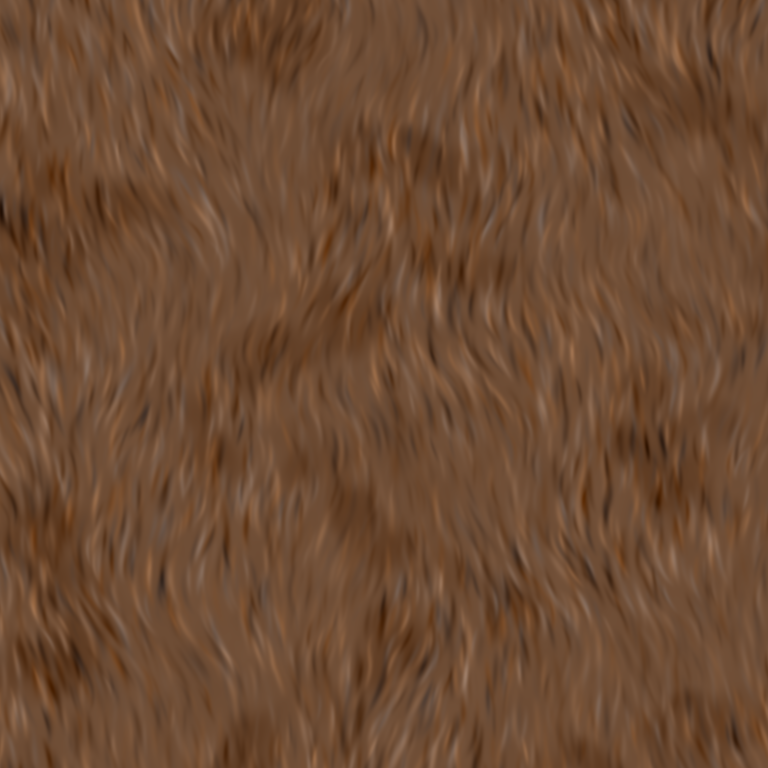
Write a three.js fragment shader that draws this texture.

```glsl
// Short brown animal fur: soft overlapping strands with darker, warmer patches.
varying vec2 vUv;

#define BASE_BROWN vec3(0.437, 0.306, 0.212)
#define DARK_BROWN vec3(0.360, 0.222, 0.122)
#define STRAND_TINT vec3(1.0, 0.93, 0.88)
#define WARM_TINT vec3(0.030, 0.002, -0.024)
#define STRAND_CONTRAST 0.088
#define STRAND_LENGTH 0.045
#define STRAND_WIDTH 0.0046
#define LEAN_AMOUNT 0.48
#define LEAN_JITTER 0.36
#define PATCH_SCALE 13.0
#define CELL vec2(0.036, 0.050)
#define LAYERS 7

vec4 hash4(vec2 p) {
  vec4 seed = vec4(dot(p, vec2(127.1, 311.7)), dot(p, vec2(269.5, 183.3)),
                   dot(p, vec2(113.5, 271.9)), dot(p, vec2(246.1, 124.6)));
  return fract(sin(seed) * 43758.55);
}

// Layered, rotated and bent sines, roughly -1 to 1.
float waves(vec2 p) {
  float sum = 0.0;
  float amplitude = 0.5;
  for (int i = 0; i < 4; i++) {
    sum += amplitude * sin(p.x + 1.6 * sin(p.y));
    p = mat2(0.8, 0.6, -0.6, 0.8) * p * 1.7 + 2.3;
    amplitude *= 0.6;
  }
  return sum;
}

// One curved strand: soft across, tapering to nothing at both ends.
float strand(vec2 p, float lean, float bend, float size) {
  float c = cos(lean);
  float s = sin(lean);
  vec2 q = vec2(c * p.x - s * p.y, s * p.x + c * p.y);
  float along = q.y / (STRAND_LENGTH * mix(0.55, 1.0, size));
  float taper = max(0.0, 1.0 - along * along);
  float across = (q.x + bend * along * along) / (STRAND_WIDTH * mix(0.6, 1.0, size));
  return taper * taper * exp(-across * across);
}

// Sum of light and dark strands in x, of warm and cool ones in y.
vec2 fur(vec2 uv, float lean) {
  vec2 sum = vec2(0.0);
  for (int layer = 0; layer < LAYERS; layer++) {
    float id = float(layer);
    vec2 grid = uv / CELL + id * vec2(0.37, 0.61);
    vec2 home = floor(grid);
    for (int j = -1; j <= 1; j++) {
      for (int i = -1; i <= 1; i++) {
        vec2 cell = home + vec2(float(i), float(j));
        vec4 place = hash4(cell + id * 17.3);
        vec4 look = hash4(cell + id * 23.9 + 61.7);
        vec2 offset = (grid - cell - place.xy) * CELL;
        float angle = lean + (place.z - 0.5) * LEAN_JITTER;
        float bend = (place.w - 0.5) * 0.008;
        float cover = strand(offset, angle, bend, look.x);
        sum += cover * (look.yz * 2.0 - 1.0);
      }
    }
  }
  return sum;
}

void main() {
  // Broad fields: lie of the coat, dark patches and smooth areas.
  float lean = clamp(LEAN_AMOUNT * waves(vUv * 9.0 + 4.1) - 0.06, -0.6, 0.6);
  float darkness = smoothstep(0.10, 0.85, waves(vUv * PATCH_SCALE + 20.7));
  float roughness = smoothstep(-0.75, 0.35, waves(vUv * 10.0 + 51.3));
  float mottle = waves(vUv * vec2(42.0, 26.0) + 7.9);

  // Strands break up the edges of the patches.
  vec2 strands = fur(vUv, lean) * mix(0.5, 1.1, roughness);
  darkness = clamp(darkness - 0.18 * strands.x * darkness, 0.0, 1.0);

  vec3 color = mix(BASE_BROWN, DARK_BROWN, 0.75 * darkness);
  color += STRAND_TINT * (STRAND_CONTRAST * strands.x + 0.012 * mottle);
  color += WARM_TINT * strands.y;
  gl_FragColor = vec4(clamp(color, 0.0, 1.0), 1.0);
}
```
